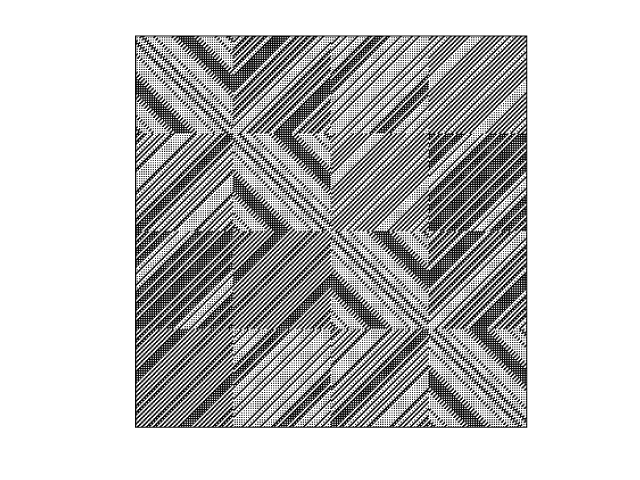
This pattern is drawn by a WebGL 1 fragment shader. Its source:

```glsl
precision highp float;
// Draws a framed black and white Hadamard-style matrix of 4x4 striped circulant blocks.

uniform vec2 u_resolution;

#define PLOT_CENTER_X 0.5175  // fraction of canvas width
#define PLOT_BOTTOM 0.11      // fraction of canvas height
#define PLOT_SIZE 0.815       // fraction of canvas height
#define BLOCK_CELLS 43.0      // cells along one block
#define FRAME_WIDTH 0.0022
#define STRIPE_SEED 7.3
#define INK vec3(0.03)
#define PAPER vec3(1.0)
#define SAMPLES 4

float hash(vec2 p) {
  return fract(sin(dot(p, vec2(127.1, 311.7))) * 43758.5453);
}

// Symmetric sign sequence: a plain core, a plain rim, and random stripes between.
// band = (core end, core sign, rim start, rim sign)
float stripeSign(float index, float family, vec4 band) {
  float d = min(index, BLOCK_CELLS - index);
  if (d < band.x) return band.y;
  if (d > band.z) return band.w;
  return hash(vec2(d, family + STRIPE_SEED)) > 0.5 ? 1.0 : -1.0;
}

// Sign of one cell; block and cell hold (column, row), counted from the top left.
float cellSign(vec2 block, vec2 cell) {
  float col = block.x;
  float row = block.y;

  // Blocks on the diagonal run down to the right, all others run up.
  if (col == row) {
    float across = mod(cell.x - cell.y + BLOCK_CELLS, BLOCK_CELLS);
    return stripeSign(across, 0.0, vec4(1.5, -1.0, 17.5, 1.0));
  }
  float index = mod(cell.x + cell.y + 1.0, BLOCK_CELLS);
  float blockSign = col > row ? 1.0 : -1.0;
  if (col + row == 4.0) blockSign = -blockSign;

  float value;
  if (floor(col / 2.0) == floor(row / 2.0)) {
    value = stripeSign(index, 1.0, vec4(2.5, -1.0, 18.5, 1.0));
  } else if (mod(col, 2.0) == mod(row, 2.0)) {
    value = stripeSign(index, 2.0, vec4(3.5, -1.0, 20.5, 1.0));
  } else {
    value = stripeSign(index, 3.0, vec4(0.5, 1.0, 18.5, -1.0));
  }
  return value * blockSign;
}

// Ink coverage at a point of the plot, from 0 to 1 along each side.
float matrixInk(vec2 p) {
  vec2 entry = floor(vec2(p.x, 1.0 - p.y) * BLOCK_CELLS * 8.0);
  vec2 cell = floor(entry / 2.0);
  vec2 block = floor(cell / BLOCK_CELLS);
  vec2 corner = mod(entry, 2.0);

  // Each cell is a two by two square with its last entry flipped.
  float flip = 1.0 - 2.0 * corner.x * corner.y;
  return step(0.0, cellSign(block, cell - block * BLOCK_CELLS) * flip);
}

float plotInk(vec2 pos) {
  float aspect = u_resolution.x / u_resolution.y;
  vec2 center = vec2(PLOT_CENTER_X * aspect, PLOT_BOTTOM + 0.5 * PLOT_SIZE);
  vec2 offset = abs(pos - center);
  float edge = max(offset.x, offset.y) - 0.5 * PLOT_SIZE;
  if (abs(edge) < 0.5 * FRAME_WIDTH) return 1.0;
  if (edge > 0.0) return 0.0;
  return matrixInk((pos - center) / PLOT_SIZE + 0.5);
}

void main() {
  // Average a grid of samples to smooth every edge.
  float ink = 0.0;
  for (int y = 0; y < SAMPLES; y++) {
    for (int x = 0; x < SAMPLES; x++) {
      vec2 jitter = (vec2(float(x), float(y)) + 0.5) / float(SAMPLES) - 0.5;
      ink += plotInk((gl_FragCoord.xy + jitter) / u_resolution.y);
    }
  }
  ink /= float(SAMPLES * SAMPLES);
  gl_FragColor = vec4(mix(PAPER, INK, ink), 1.0);
}
```
